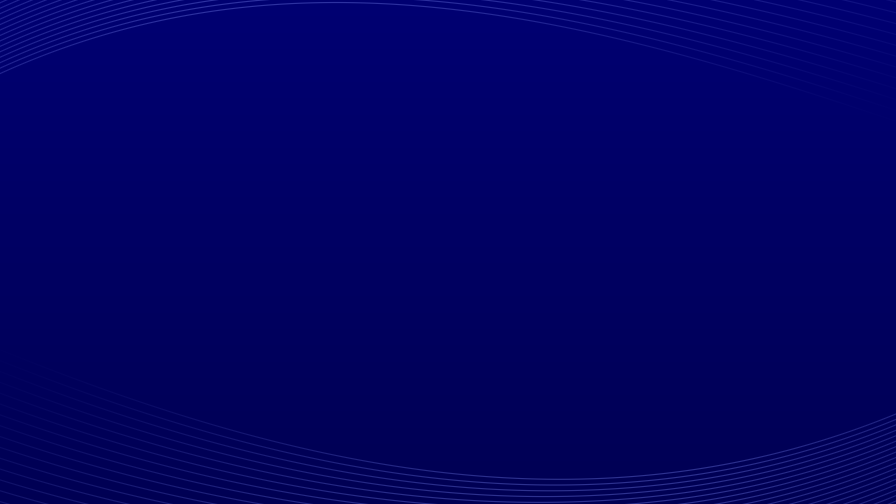
Reproduce this background procedurally as a Shadertoy shader.

```glsl
// Deep blue vertical gradient framed by two fans of fine curved lines.
// Each fan is a family of cubic arcs indexed by a continuous line number;
// the upper fan is the lower one turned half a circle, slightly reshaped.

#define TOP_COLOR    vec3(0.0, 0.0, 0.445)
#define BOTTOM_COLOR vec3(0.0, 0.0, 0.325)
#define LINE_COLOR   vec3(0.42, 0.46, 0.88)
#define LINE_WIDTH   0.0023
#define LINE_OPACITY 0.42
#define GAP_WIDE     0.0235
#define GAP_NARROW   0.0108
#define ARC_CENTER   0.625

// Opacity of a fan lying below an arc; shape = (lowest height, curvature, skew)
float arcFan(vec2 uv, vec3 shape) {
    float u = uv.x - ARC_CENTER;
    float arc = shape.x + u * u * (shape.y + shape.z * u);
    float gap = mix(GAP_WIDE, GAP_NARROW, smoothstep(-0.25, 0.75, uv.x));
    float index = (arc - uv.y) / gap;

    // Distance to the nearest line, measured in pixels
    float slope = max(length(vec2(dFdx(index), dFdy(index))), 1e-5);
    float nearest = max(round(index), 0.0);
    float dist = abs(index - nearest) / slope;

    // Thin lines keep a one pixel footprint and lose opacity instead
    float width = LINE_WIDTH * iResolution.y;
    float footprint = max(width, 1.0);
    float stroke = clamp(0.5 * footprint + 0.5 - dist, 0.0, 1.0);
    stroke *= min(width, 1.0);

    // Lines dissolve toward the open end, the innermost ones first
    float fade = smoothstep(-0.05, 0.65, uv.x + 0.018 * nearest);
    float tail = 1.0 - 0.3 * smoothstep(0.75, 1.0, uv.x);
    return stroke * fade * tail;
}

void mainImage(out vec4 fragColor, in vec2 fragCoord) {
    vec2 uv = fragCoord / iResolution.xy;

    // Background
    vec3 color = mix(BOTTOM_COLOR, TOP_COLOR, uv.y);

    // Lower and upper line fans
    float lines = arcFan(uv, vec3(0.049, 0.823, 0.264));
    lines += arcFan(1.0 - uv, vec3(0.005, 0.853, 0.400));
    color = mix(color, LINE_COLOR, LINE_OPACITY * min(lines, 1.0));

    fragColor = vec4(color, 1.0);
}
```
